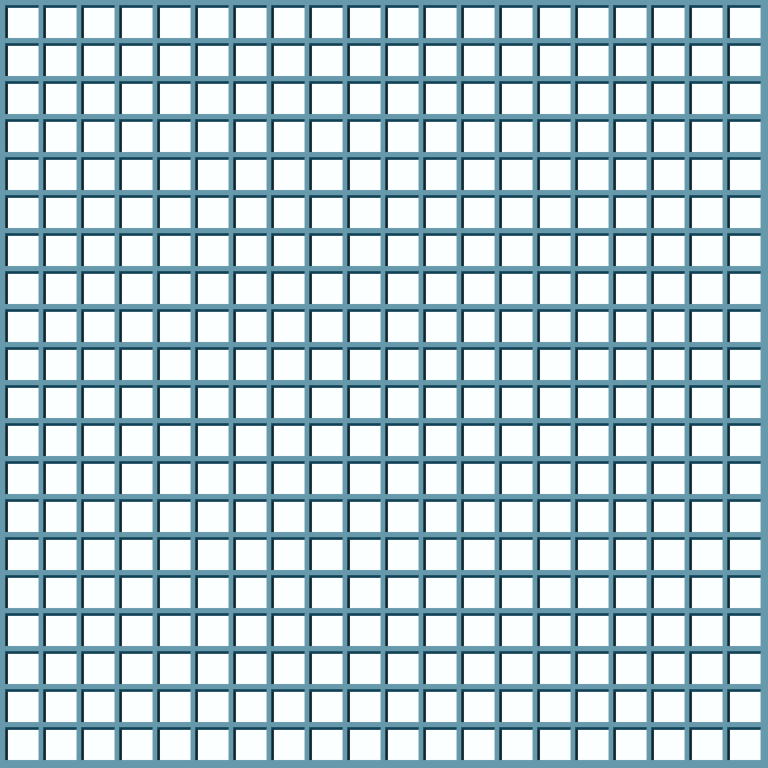
Reproduce this pattern procedurally as a WebGL 2 fragment shader.

```glsl
#version 300 es
precision highp float;

#define CELLS 20.0
#define PITCH 0.04948
#define FIRST_BAR vec2(0.0038, 0.0034)
#define BAR_HALF vec2(0.0031, 0.0034)
#define SHADOW_WIDTH 0.0034
#define SOFTNESS 0.0009
#define BAR_COLOR vec3(0.40, 0.60, 0.67)
#define HOLE_COLOR vec3(0.99, 1.00, 1.00)
#define TOP_SHADOW vec3(0.06, 0.25, 0.33)
#define SIDE_SHADOW vec3(0.06, 0.15, 0.18)

uniform vec2 u_resolution;
out vec4 fragColor;

// Coverage per axis: 1 where the signed distance is negative
vec2 cover(vec2 dist, vec2 blur) {
    return 1.0 - smoothstep(-blur, blur, dist);
}

void main() {
    vec2 uv = gl_FragCoord.xy / u_resolution;
    vec2 fromTopLeft = vec2(uv.x, 1.0 - uv.y);
    vec2 blur = max(0.6 / u_resolution, vec2(SOFTNESS));

    // Signed offset from the nearest bar; clamping fills the outer border
    vec2 cell = clamp((fromTopLeft - FIRST_BAR) / PITCH, 0.0, CELLS);
    vec2 offset = (fract(cell + 0.5) - 0.5) * PITCH;

    // Bars, and the shadows they cast to the right and downward
    vec2 bar = cover(abs(offset) - BAR_HALF, blur);
    vec2 shadow = cover(offset - BAR_HALF - SHADOW_WIDTH, blur) * step(0.0, offset);

    vec3 color = mix(HOLE_COLOR, SIDE_SHADOW, shadow.x);
    color = mix(color, TOP_SHADOW, shadow.y);
    color = mix(color, BAR_COLOR, max(bar.x, bar.y));

    fragColor = vec4(color, 1.0);
}
```
